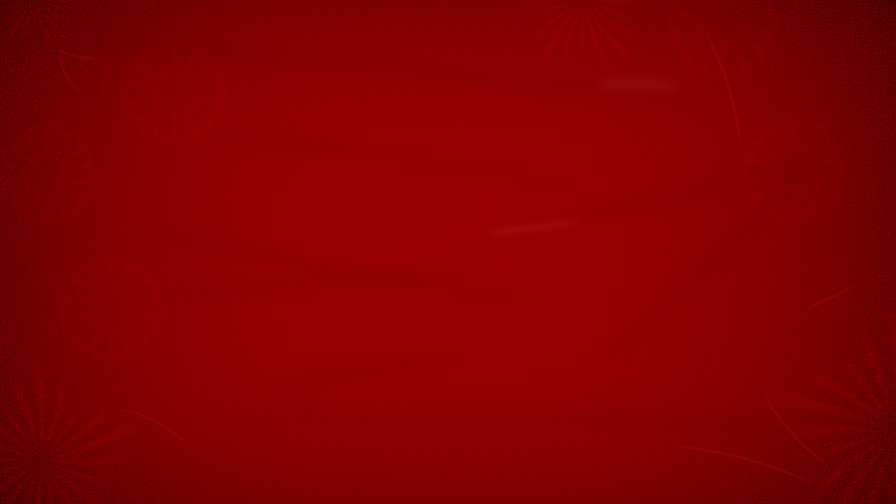
This background is drawn by a Shadertoy shader. Its source:

```glsl
#define CENTRE_RED 0.598
#define SIDE_FALL 0.190
#define TOP_FALL 0.110
#define FOLD_DEPTH 0.019
#define FLOWER_GLOW 0.036
#define THREAD_GLOW 0.070
#define GRAIN_AMOUNT 0.17
#define GRAIN_SCALE 250.0
#define RIPPLE_AMOUNT 0.005

const float TAU = 6.2831853;

// Centre and radius of each flower, in canvas heights
const vec3 rosettes[6] = vec3[](
    vec3(0.347, 0.815, 0.105), vec3(0.093, 0.653, 0.100),
    vec3(0.220, 0.387, 0.105), vec3(1.435, 0.954, 0.110),
    vec3(1.574, 0.664, 0.105), vec3(1.736, 0.942, 0.055));
const vec3 bursts[4] = vec3[](
    vec3(0.081, 0.086, 0.22), vec3(1.778, 0.144, 0.27),
    vec3(0.070, 1.000, 0.11), vec3(1.157, 1.000, 0.16));

// Start and end of each line
const vec4 threads[7] = vec4[](
    vec4(1.319, 0.116, 1.632, 0.032), vec4(0.104, 0.907, 0.197, 0.884),
    vec4(0.116, 0.896, 0.167, 0.810), vec4(1.389, 0.954, 1.470, 0.700),
    vec4(1.597, 0.387, 1.700, 0.437), vec4(1.505, 0.236, 1.655, 0.067),
    vec4(0.231, 0.190, 0.382, 0.109));
const vec4 folds[8] = vec4[](
    vec4(0.00, 0.94, 1.50, 0.79), vec4(0.38, 0.73, 1.20, 0.62),
    vec4(0.23, 0.56, 1.18, 0.39), vec4(0.51, 0.22, 0.95, 0.30),
    vec4(0.25, 0.41, 0.98, 0.46), vec4(1.15, 0.25, 1.65, 0.72),
    vec4(0.35, 0.17, 1.65, 0.15), vec4(1.02, 0.55, 1.62, 0.68));

vec2 hash2(vec2 p) {
    p = vec2(dot(p, vec2(127.1, 311.7)), dot(p, vec2(269.5, 183.3)));
    return fract(sin(p) * 43758.5);
}

// Distance to the nearest scattered point
float cellular(vec2 p) {
    vec2 cell = floor(p), f = fract(p);
    float nearest = 2.0;
    for (int y = -1; y <= 1; y++)
    for (int x = -1; x <= 1; x++) {
        vec2 o = vec2(x, y);
        nearest = min(nearest, length(o + hash2(cell + o) - f));
    }
    return nearest;
}

// Soft line with tapered ends; bend bows it sideways
float streak(vec2 p, vec4 ends, float width, float bend) {
    vec2 along = ends.zw - ends.xy;
    float len = length(along);
    vec2 dir = along / len, rel = p - ends.xy;
    float t = clamp(dot(rel, dir) / len, 0.0, 1.0);
    float arch = 4.0 * t * (1.0 - t);
    vec2 nearest = dir * len * t + vec2(-dir.y, dir.x) * bend * arch;
    float d = length(rel - nearest) / width;
    return exp(-d * d) * smoothstep(0.0, 0.8, arch);
}

// Ring of looped petals around a small heart
float rosette(vec2 p, float radius) {
    float r = length(p) / radius, a = atan(p.y, p.x);
    float rim = 0.84 + 0.10 * abs(cos(a * 7.0));
    float outline = exp(-pow((r - rim) / 0.07, 2.0));
    float inner = exp(-pow((r - 0.38) / 0.08, 2.0));
    float petals = pow(abs(sin(a * 7.0)), 6.0);
    petals *= smoothstep(0.3, 0.45, r) * smoothstep(0.95, 0.8, r);
    return outline * 0.6 + inner * 0.4 + petals * 0.5;
}

// Long narrow petals radiating from a point
float burst(vec2 p, float radius) {
    float r = length(p) / radius, a = atan(p.y, p.x);
    float petals = pow(0.5 + 0.5 * cos(a * 20.0 + 0.8 * sin(r * 5.0)), 2.0);
    float reach = 0.85 + 0.15 * sin(a * 5.0);
    return petals * smoothstep(0.06, 0.25, r) * smoothstep(reach, reach - 0.3, r);
}

void mainImage(out vec4 fragColor, in vec2 fragCoord) {
    vec2 uv = fragCoord / iResolution.xy;
    vec2 p = uv * vec2(16.0 / 9.0, 1.0);
    vec2 q = abs(uv * 2.0 - 1.0);

    // Vignette
    float fall = SIDE_FALL * pow(q.x, 2.7) + TOP_FALL * pow(q.y, 3.0);
    float red = CENTRE_RED - fall;
    float edge = 0.06 + 0.94 * smoothstep(0.03, 0.24, fall);

    // Cloth folds and faint curved ripples
    for (int i = 0; i < 8; i++)
        red -= FOLD_DEPTH * streak(p, folds[i], 0.024, 0.015 * sin(float(i) * 2.3));
    float ripple = sin(TAU * (p.x * 26.0 + 1.2 * sin(p.y * 13.0)));
    red += RIPPLE_AMOUNT * ripple * (0.5 + 0.5 * sin(p.y * 31.0 + p.x * 4.0));

    // Embossed flowers
    float flowers = 0.0;
    for (int i = 0; i < 6; i++)
        flowers += rosette(p - rosettes[i].xy, rosettes[i].z);
    for (int i = 0; i < 4; i++)
        flowers += 1.3 * burst(p - bursts[i].xy, bursts[i].z);
    red += FLOWER_GLOW * flowers;

    // Grain, stronger toward the borders
    red += GRAIN_AMOUNT * edge * (cellular(p * GRAIN_SCALE) - 0.45);

    // Thin threads and two pale smears
    float thread = 0.0;
    for (int i = 0; i < 7; i++)
        thread += streak(p, threads[i], 0.0024, 0.016 * cos(float(i) * 2.0));
    float smear = streak(p, vec4(1.17, 0.828, 1.36, 0.826), 0.015, 0.006)
                + streak(p, vec4(0.95, 0.537, 1.17, 0.567), 0.009, -0.004);
    vec3 colour = vec3(red, 0.0, 0.002);
    colour += THREAD_GLOW * thread * vec3(1.0, 0.25, 0.2);
    colour += smear * vec3(0.025, 0.035, 0.03);
    fragColor = vec4(clamp(colour, 0.0, 1.0), 1.0);
}
```
